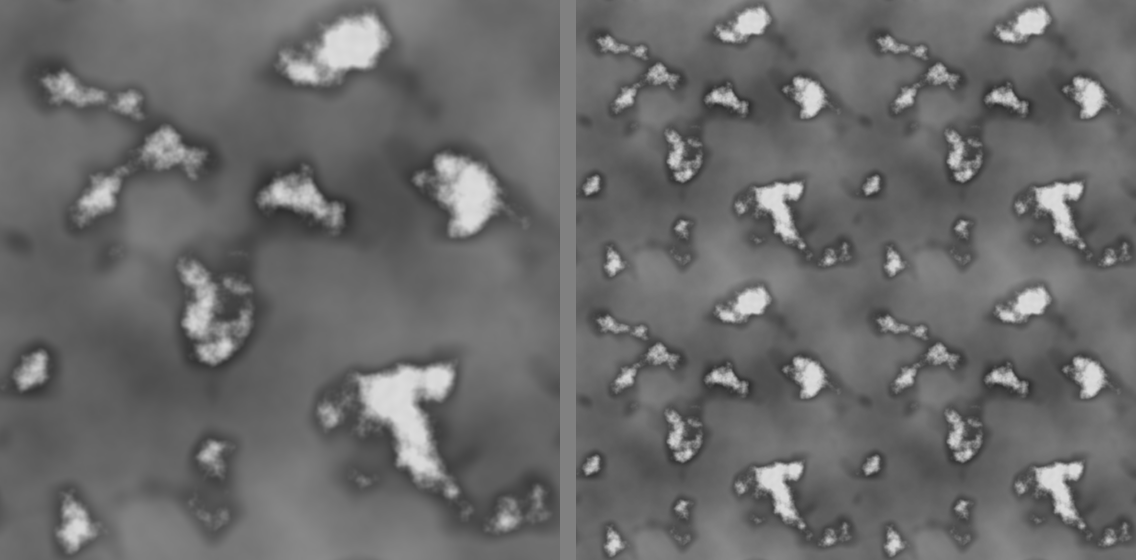
Left, the tile; right, the same tile 2 across and 2 down.
A WebGL 2 fragment shader for this texture:

```glsl
#version 300 es
precision highp float;
// Soft grey haze with scattered pale, ragged-edged patches in dark halos.
// Two wrapping gradient-noise fields: one shades the haze, the other is
// thresholded into patches; its coarse octaves darken the ground near them.

#define HAZE_CELLS 3.0    // coarsest haze cells across the tile
#define PATCH_CELLS 4.0   // coarsest patch cells across the tile
#define HAZE_GREY 0.413   // ground tone away from the patches
#define HAZE_CONTRAST 0.046
#define HALO_DEPTH 0.165  // darkening beside the patches
#define PATCH_START 0.74  // patch threshold, in standard deviations
#define PATCH_FULL 1.56
#define PATCH_GREY 0.845
#define MOTTLE 0.03       // faint variation inside the patches
#define GAIN 0.44         // amplitude ratio between octaves
#define OCTAVES 6
#define HALO_OCTAVES 3    // fewer octaves keep the halos smooth

uniform vec2 u_resolution;
out vec4 fragColor;

vec2 hash2(vec2 p) {
    vec3 q = fract(p.xyx * vec3(0.1031, 0.1030, 0.0973));
    q += dot(q, q.yzx + 33.33);
    return fract((q.xx + q.yz) * q.zy);
}

// Dot product of a corner's random unit gradient with the offset from it
float corner(vec2 cell, vec2 offset, float period, float seed) {
    // The half-cell offset keeps rounding away from the wrap point
    vec2 wrapped = floor(mod(cell + 0.5, period));
    vec2 gradient = normalize(hash2(wrapped + seed * vec2(17.3, 41.7)) - 0.4999);
    return dot(gradient, offset);
}

// Gradient noise that repeats every "period" cells
float wrapNoise(vec2 p, float period, float seed) {
    vec2 i = floor(p);
    vec2 f = p - i;
    vec2 w = f * f * f * (f * (f * 6.0 - 15.0) + 10.0);
    vec2 e = vec2(1.0, 0.0);
    float low = mix(corner(i, f, period, seed),
                    corner(i + e.xy, f - e.xy, period, seed), w.x);
    float high = mix(corner(i + e.yx, f - e.yx, period, seed),
                     corner(i + e.xx, f - e.xx, period, seed), w.x);
    return mix(low, high, w.y);
}

// Octave sum scaled to a standard deviation near one
float cloud(vec2 uv, float cells, float seed, int octaves) {
    float sum = 0.0;
    float amplitude = 4.0;
    for (int k = 0; k < octaves; k++) {
        float layer = seed + float(k);
        vec2 shift = hash2(vec2(layer, 7.0));
        sum += amplitude * wrapNoise(uv * cells + shift, cells, layer);
        amplitude *= GAIN;
        cells *= 2.0;
    }
    return sum;
}

void main() {
    // Shifted so that the tile border runs through open haze
    vec2 uv = fract(gl_FragCoord.xy / u_resolution + vec2(0.90, 0.66));

    float haze = cloud(uv, HAZE_CELLS, 3.0, OCTAVES);
    float field = cloud(uv, PATCH_CELLS, 21.0, OCTAVES);
    float coarse = cloud(uv, PATCH_CELLS, 21.0, HALO_OCTAVES);

    // Ground: slow haze, darker where the patch field rises
    float halo = smoothstep(0.0, 1.2, coarse);
    float ground = HAZE_GREY + HAZE_CONTRAST * haze - HALO_DEPTH * halo;

    // Pale patches with a ragged, feathered rim
    float cover = smoothstep(PATCH_START, PATCH_FULL, field);
    float pale = PATCH_GREY + MOTTLE * wrapNoise(uv * 48.0, 48.0, 40.0);

    fragColor = vec4(vec3(mix(ground, pale, cover)), 1.0);
}
```
